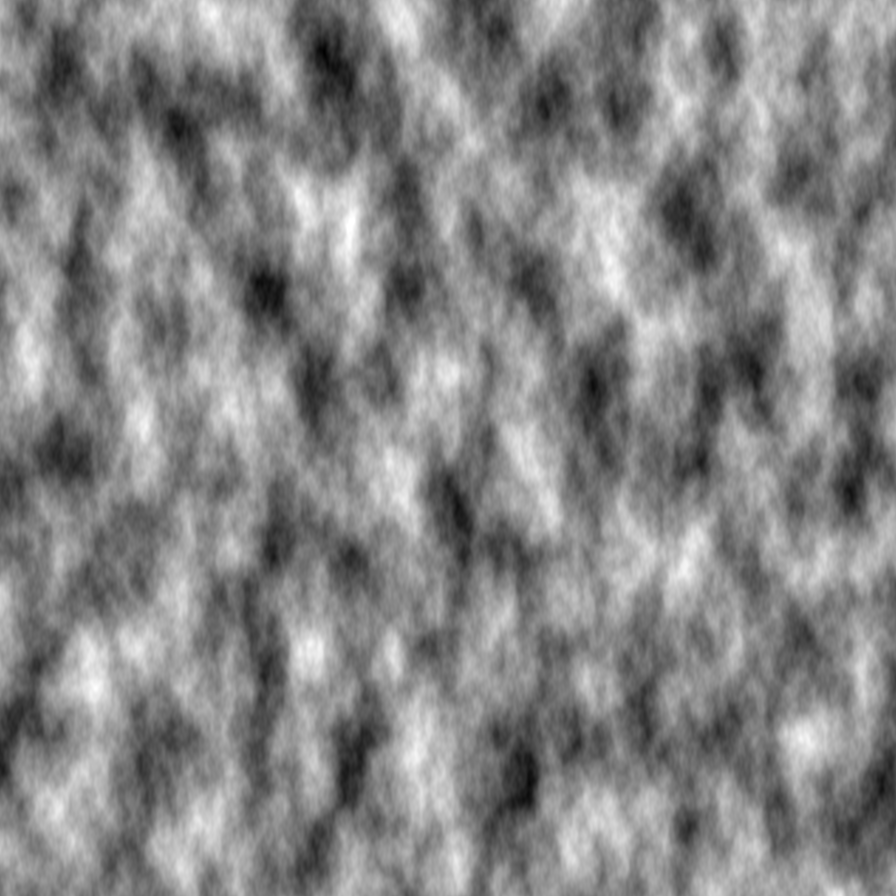
Write a three.js fragment shader that draws this texture.

```glsl
varying vec2 vUv;

float hash(vec2 p) {
  return fract(sin(dot(p, vec2(127.1, 311.7))) * 43758.5453);
}

// Unit gradient at a lattice corner, projected on the offset from it
float cornerSlope(vec2 corner, vec2 offset) {
  float angle = 6.2831853 * hash(corner);
  return dot(vec2(cos(angle), sin(angle)), offset);
}

float gradientNoise(vec2 p) {
  vec2 cell = floor(p);
  vec2 f = fract(p);
  vec2 blend = f * f * f * (f * (f * 6.0 - 15.0) + 10.0);
  vec2 e = vec2(1.0, 0.0);
  float low = mix(cornerSlope(cell, f),
                  cornerSlope(cell + e.xy, f - e.xy), blend.x);
  float high = mix(cornerSlope(cell + e.yx, f - e.yx),
                   cornerSlope(cell + e.xx, f - e.xx), blend.x);
  return mix(low, high, blend.y);
}

// Octaves of halving size and fading strength
float cloudNoise(vec2 p) {
  float sum = 0.0;
  float amplitude = 1.0;
  for (int i = 0; i < 5; i++) {
    sum += amplitude * gradientNoise(p);
    p = p * 2.0 + vec2(17.3, 9.7);
    amplitude *= 0.56;
  }
  return sum;
}

void main() {
  // Upright cells, with the lattice turned so that streaks run diagonally
  vec2 stretched = vUv * vec2(14.0, 7.0);
  vec2 diagonal = mat2(0.7071, 0.7071, -0.7071, 0.7071) * stretched;
  float clouds = cloudNoise(diagonal + vec2(23.4, 8.2));
  float grey = clamp(0.523 + 0.56 * clouds, 0.0, 1.0);
  gl_FragColor = vec4(vec3(grey), 1.0);
}
```
